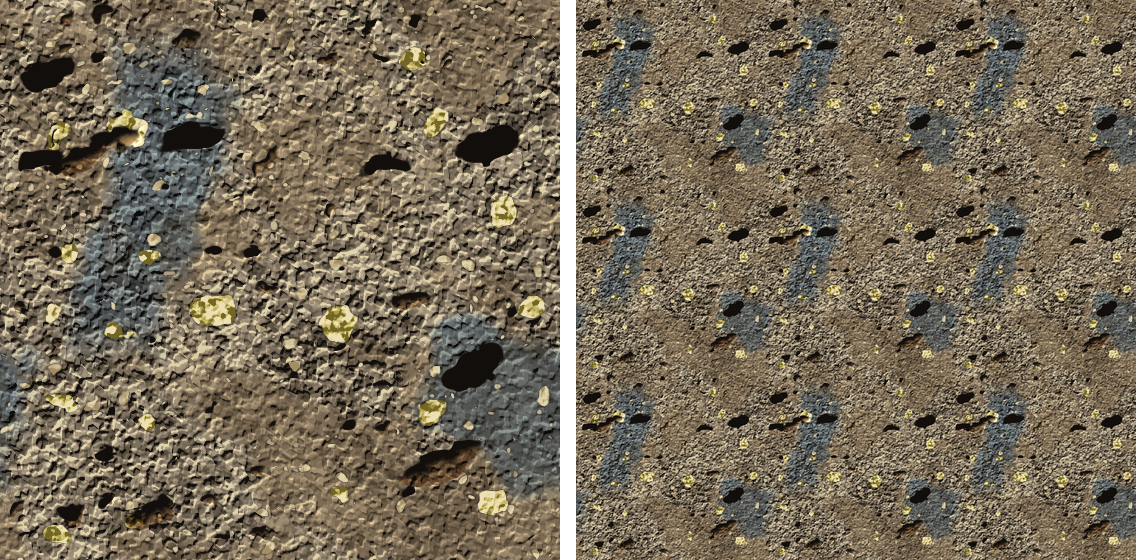
Left: one tile. Right: repeated 3 by 3.
Reproduce this texture procedurally as a three.js fragment shader.

```glsl
// Vesicular basalt: grainy brown rock with dark gas holes, pale olivine crystals and blue-grey stains.
#define GRAIN_COUNT 60.0
#define CONTRAST 1.15
#define EDGE 0.0014
#define HOLE_TILT 0.4
#define WARP 0.045
#define VOID vec3(0.07, 0.055, 0.045)
#define DARK vec3(0.35, 0.31, 0.25)
#define MID vec3(0.49, 0.44, 0.37)
#define LIGHT vec3(0.64, 0.58, 0.49)
#define PALE vec3(0.88, 0.83, 0.67)
#define OLIVE vec3(0.45, 0.40, 0.14)
#define STAIN vec3(0.60, 0.73, 0.92)

varying vec2 vUv;

const float TAU = 6.28318;

// Three random values for a cell of a grid that wraps after n cells
vec3 cellHash(vec2 cell, float n, float seed) {
  vec2 p = floor(mod(cell + 0.5, n)) + seed * vec2(13.7, 7.9);
  vec3 q = fract(p.xyx * vec3(0.1031, 0.1030, 0.0973));
  q += dot(q, q.yxz + 33.33);
  return fract((q.xxy + q.yzz) * q.zyx);
}

// Soft cellular noise, n cells across
float grain(vec2 uv, float n, float seed) {
  vec2 base = floor(uv * n), f = fract(uv * n);
  float sum = 0.0, total = 0.0;
  for (int j = -1; j <= 1; j++) {
    for (int i = -1; i <= 1; i++) {
      vec2 o = vec2(float(i), float(j));
      vec3 r = cellHash(base + o, n, seed);
      vec2 d = o + r.xy - f;
      float w = exp(-11.0 * dot(d, d));
      sum += w * r.z;
      total += w;
    }
  }
  return sum / max(total, 1e-6);
}

float layers(vec2 uv, float n, float seed) {
  return 0.5 * grain(uv, n, seed) + 0.3 * grain(uv, n * 2.0, seed + 1.0)
       + 0.2 * grain(uv, n * 4.0, seed + 2.0);
}

float rockHeight(vec2 uv) {
  return 0.55 * grain(uv, GRAIN_COUNT, 1.0) + 0.45 * grain(uv, GRAIN_COUNT * 2.0, 2.0);
}

// Scattered ellipses: x = edge distance, y = height inside the shape, z and w = random
vec4 scatter(vec2 uv, float n, float seed, float chance, vec2 size, float squash) {
  vec4 best = vec4(1.0, 0.0, 0.0, 0.0);
  vec2 base = floor(uv * n);
  for (int j = -1; j <= 1; j++) {
    for (int i = -1; i <= 1; i++) {
      vec2 cell = base + vec2(float(i), float(j));
      vec3 place = cellHash(cell, n, seed), form = cellHash(cell, n, seed + 5.0);
      if (place.z > chance) continue;
      vec2 p = (uv * n - cell - 0.25 - 0.5 * place.xy) / n;
      float angle = HOLE_TILT + 0.9 * (form.x - 0.5);
      vec2 axis = vec2(cos(angle), sin(angle));
      float len = mix(size.x, size.y, form.y * form.y);
      float thin = squash * (0.75 + 0.5 * form.z);
      vec2 q = vec2(dot(p, axis), dot(p, vec2(-axis.y, axis.x))) / (len * vec2(1.0, thin));
      float d = (length(q) - 1.0) * len * thin;
      if (d < best.x) best = vec4(d, q.y, place.z / chance, form.x);
    }
  }
  return best;
}

float cover(float d) { return 1.0 - smoothstep(-EDGE, EDGE, d); }

vec3 rockRamp(float t) {
  vec3 c = mix(VOID, DARK, smoothstep(0.0, 0.3, t));
  c = mix(c, MID, smoothstep(0.3, 0.5, t));
  c = mix(c, LIGHT, smoothstep(0.5, 0.7, t));
  return mix(c, PALE, smoothstep(0.72, 1.0, t));
}

// Black hole; the shallower ones show a rough brown lower wall
vec3 carve(vec3 col, vec4 hole, float rough) {
  float wall = 1.0 - smoothstep(-0.5, 0.25, hole.y + 1.2 * (rough - 0.5));
  wall *= smoothstep(0.5, 0.6, hole.z);
  vec3 inside = mix(VOID, col * vec3(0.82, 0.70, 0.57), wall);
  float rim = (1.0 - smoothstep(0.0, 0.006, hole.x)) * sign(hole.y);
  return mix(col * (1.0 - 0.18 * rim), inside, cover(hole.x));
}

// Crystal with a thin dark outline
vec3 inlay(vec3 col, float d, vec3 crystal) {
  col *= 1.0 - 0.3 * (1.0 - smoothstep(0.0, 0.004, d));
  return mix(col, crystal, cover(d));
}

void main() {
  vec2 uv = vUv;
  vec2 bent = uv + WARP * (vec2(layers(uv, 12.0, 20.0), layers(uv, 12.0, 30.0)) - 0.5);

  // Ground lit from above, smoother and browner in places
  float height = rockHeight(uv);
  float relief = height - rockHeight(uv + vec2(-0.002, 0.004));
  float cloud = layers(uv, 5.0, 40.0);
  float smoothZone = smoothstep(0.45, 0.65, layers(uv, 3.0, 50.0));
  float detail = 0.6 * (height - 0.5) + 1.25 * relief;
  float tone = 0.5 + CONTRAST * mix(1.0, 0.6, smoothZone) * detail + 0.35 * (cloud - 0.5);
  vec3 col = rockRamp(tone) * mix(vec3(1.0), vec3(0.98, 0.94, 0.88), smoothZone);

  // Blue stains: a winding upright band and a rounded patch
  float ragged = cloud - 0.5;
  float center = 0.24 + 0.07 * sin(TAU * (uv.y - 0.55));
  float band = smoothstep(0.82, 1.0, cos(TAU * (uv.x - center)) + 0.5 * ragged)
             * smoothstep(-0.5, 0.3, sin(TAU * (uv.y - 0.4)));
  float patchSum = cos(TAU * (uv.x - 0.92)) + cos(TAU * (uv.y - 0.3));
  float stain = max(band, smoothstep(1.5, 1.9, patchSum + ragged));
  col *= mix(vec3(1.0), STAIN, 0.9 * stain);

  // Pale specks, small crystals and large faceted olivine
  float facet = grain(uv, 84.0, 60.0);
  float glint = clamp(0.5 + 1.6 * (facet - 0.5) + 1.6 * relief, 0.0, 1.0);
  vec4 speck = scatter(bent, 46.0, 70.0, 0.16, vec2(0.002, 0.006), 0.8);
  vec4 small = scatter(bent, 16.0, 80.0, 0.3, vec2(0.006, 0.015), 0.75);
  vec4 olivine = scatter(bent, 6.0, 90.0, 0.4, vec2(0.017, 0.042), 0.75);
  col = inlay(col, speck.x, mix(LIGHT, PALE, speck.w));
  col = inlay(col, small.x, mix(LIGHT * vec3(1.0, 0.95, 0.8), PALE, glint));
  vec3 gem = mix(OLIVE, vec3(0.80, 0.74, 0.42), smoothstep(0.05, 0.5, glint));
  col = inlay(col, olivine.x, mix(gem, PALE * 1.06, smoothstep(0.45, 0.85, glint)));

  // Gas holes from wide cavities to pinholes
  vec4 cavity = scatter(bent, 2.0, 101.0, 0.6, vec2(0.08, 0.14), 0.27);
  cavity.z = 1.0;
  col = carve(col, cavity, cloud);
  col = carve(col, scatter(bent, 5.0, 110.0, 0.6, vec2(0.025, 0.065), 0.45), height);
  col = carve(col, scatter(bent, 14.0, 120.0, 0.32, vec2(0.005, 0.018), 0.6), height);

  gl_FragColor = vec4(col, 1.0);
}
```
